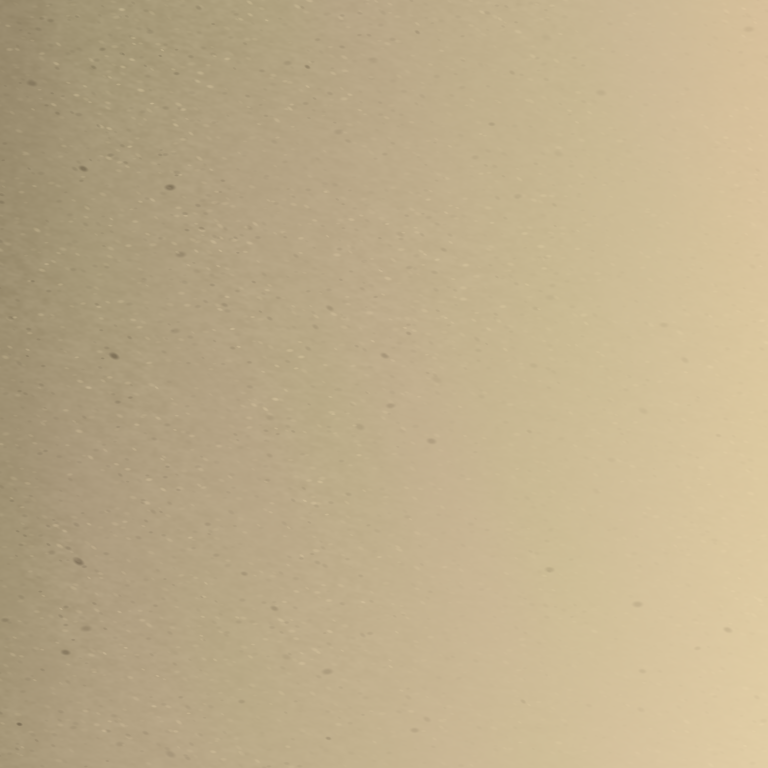
A WebGL 2 fragment shader for this texture:

```glsl
#version 300 es
precision highp float;
precision highp int;
// Softly lit sandy wall: a warm slanted gradient from shaded left to bright right,
// with faint colour drifts, fine streaky grain from value noise, and scattered
// soft elliptical pits and bright flecks placed by a jittered grid.

uniform vec2 u_resolution;
out vec4 fragColor;

// Integer hash: two random values in 0..1 per cell and seed
vec2 hash2(vec2 cell, int seed) {
    uvec2 q = uvec2(ivec2(cell) + ivec2(seed * 131 + 4096, seed * 57 + 4096));
    q = q * 1664525u + 1013904223u;
    q.x += q.y * 1664525u;
    q.y += q.x * 1664525u;
    q ^= q >> 16u;
    q.x += q.y * 1664525u;
    q.y += q.x * 1664525u;
    q ^= q >> 16u;
    return vec2(q & 65535u) / 65535.0;
}

float valueNoise(vec2 p, int seed) {
    vec2 i = floor(p), f = fract(p);
    f = f * f * (3.0 - 2.0 * f);
    float low = mix(hash2(i, seed).x, hash2(i + vec2(1, 0), seed).x, f.x);
    float high = mix(hash2(i + vec2(0, 1), seed).x, hash2(i + vec2(1, 1), seed).x, f.x);
    return mix(low, high, f.y);
}

vec2 rotate(vec2 p, float angle) {
    float c = cos(angle), s = sin(angle);
    return vec2(c * p.x - s * p.y, s * p.x + c * p.y);
}

// Soft elliptical specks, one candidate per grid cell; size is in canvas units
float specks(vec2 uv, float grid, float chance, vec2 size, int seed) {
    vec2 base = floor(uv * grid);
    float cover = 0.0;
    for (int y = -1; y <= 1; y++) {
        for (int x = -1; x <= 1; x++) {
            vec2 cell = base + vec2(x, y);
            vec2 pick = hash2(cell, seed + 1);
            if (pick.x > chance) continue;
            vec2 shape = hash2(cell, seed + 2);
            vec2 d = uv - (cell + hash2(cell, seed)) / grid;
            d = rotate(d, 0.25 + 0.7 * (shape.x - 0.5)) / (size * mix(0.6, 1.2, shape.y));
            float strength = mix(0.25, 1.0, pick.y * pick.y);
            cover = max(cover, strength * (1.0 - smoothstep(0.2, 1.0, length(d))));
        }
    }
    return cover;
}

void main() {
    vec2 uv = gl_FragCoord.xy / u_resolution;

    // Slanted light, a little deeper at the left edge
    float light = uv.x + 0.22 * (0.5 - uv.y);
    light += 0.02 * (valueNoise(uv * 4.0, 1) - 0.5);
    vec3 color = vec3(0.640, 0.583, 0.465) + vec3(0.215, 0.198, 0.163) * light;
    color -= 0.025 * (1.0 - smoothstep(0.0, 0.13, uv.x)) * mix(0.5, 1.0, uv.y);
    color += vec3(0.012, -0.003, -0.004) * smoothstep(0.82, 1.0, uv.x) * uv.y;

    // Broad drifts between rosy and olive, slanted with the light
    vec2 drift = rotate(uv, -0.35);
    float tint = valueNoise(drift * vec2(9.0, 3.5), 5) - 0.5;
    color += tint * vec3(0.007, -0.007, 0.012);

    // Roughness fades toward the light and gathers in patches
    float shade = 1.0 - smoothstep(0.05, 0.85, light);
    float patches = valueNoise(drift * vec2(12.0, 5.0), 9);
    float rough = mix(0.25, 1.0, shade) * mix(0.55, 1.25, patches);

    // Streaky grain at two scales
    vec2 streak = rotate(uv, 0.2);
    float grain = valueNoise(streak * vec2(95.0, 210.0), 13) - 0.5;
    grain += 0.6 * (valueNoise(streak * vec2(190.0, 330.0), 17) - 0.5);
    grain += 0.5 * (valueNoise(streak * vec2(35.0, 80.0), 21) - 0.5);
    color += 0.026 * rough * grain;

    // Fine dark and bright flecks, then sparse larger pits
    float dark = specks(uv, 75.0, 0.28, vec2(0.0055, 0.0030), 31);
    float bright = specks(uv, 80.0, 0.30, vec2(0.0060, 0.0028), 41);
    float pits = specks(uv, 24.0, 0.13, vec2(0.0085, 0.0050), 51);
    color -= vec3(0.075, 0.072, 0.060) * dark * rough;
    color += vec3(0.085, 0.080, 0.068) * bright * rough;
    color -= vec3(0.170, 0.165, 0.140) * pits * mix(0.4, 1.0, shade);

    fragColor = vec4(clamp(color, 0.0, 1.0), 1.0);
}
```
